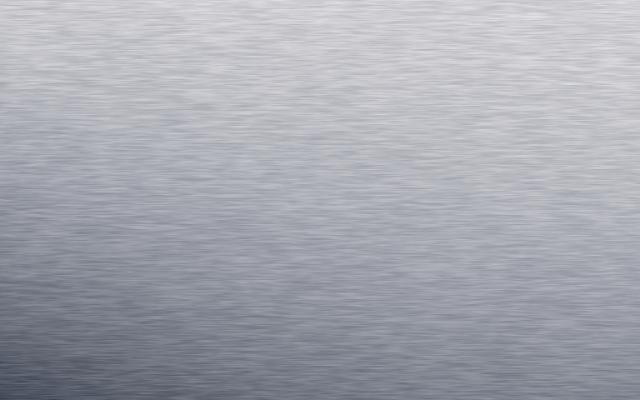
Write a Shadertoy shader that draws this texture.

```glsl
#define DARK_STEEL vec3(0.36, 0.38, 0.43)
#define LIGHT_STEEL vec3(0.79, 0.79, 0.81)
#define BLUE_CAST vec3(0.0, 0.02, 0.04)
#define FINE_ROWS 320.0
#define STREAKS_ACROSS 21.0
#define GRAIN_CONTRAST 0.083
#define CORNER_SHADE 0.20

// Sine-free hash of a lattice cell, 0 to 1
float hash(vec2 cell) {
    vec3 p = fract(cell.xyx * vec3(0.1031, 0.1030, 0.0973));
    p += dot(p, p.yzx + 33.33);
    return fract((p.x + p.y) * p.z);
}

// Smooth noise along one row, shifted at random so that ends never line up
float rowNoise(float x, float row) {
    x += 31.0 * hash(vec2(row, 7.0));
    float cell = floor(x);
    return mix(hash(vec2(cell, row)), hash(vec2(cell + 1.0, row)),
               smoothstep(0.0, 1.0, x - cell));
}

// Horizontal streaks with crisp, softened sides, centred on zero
float streaks(vec2 p) {
    float y = p.y - 0.5;
    float row = floor(y);
    return mix(rowNoise(p.x, row), rowNoise(p.x, row + 1.0),
               smoothstep(0.25, 0.75, y - row)) - 0.5;
}

// Scratches of several lengths and thicknesses
float brushedGrain(vec2 p) {
    float grain = streaks(p * vec2(STREAKS_ACROSS, FINE_ROWS));
    grain += 0.4 * streaks(p * vec2(2.8 * STREAKS_ACROSS, FINE_ROWS) + 400.0);
    grain += 0.6 * streaks(p * vec2(1.3 * STREAKS_ACROSS, 0.73 * FINE_ROWS) + 900.0);
    grain += 0.35 * streaks(p * vec2(0.6 * STREAKS_ACROSS, 0.41 * FINE_ROWS) + 1500.0);
    grain += 0.15 * streaks(p * vec2(0.5 * STREAKS_ACROSS, 0.12 * FINE_ROWS) + 2100.0);
    return grain;
}

// Light falling from above, with a shaded lower left corner
float sheen(vec2 uv) {
    float vertical = 0.505 + 0.50 * uv.y - 0.19 * uv.y * uv.y;
    float leftward = pow(1.0 - uv.x, 1.9);
    return vertical - leftward * (CORNER_SHADE * (1.0 - uv.y) + 0.02);
}

void mainImage(out vec4 fragColor, in vec2 fragCoord) {
    vec2 uv = fragCoord / iResolution.xy;
    vec2 p = fragCoord / iResolution.y;

    float tone = sheen(uv) + GRAIN_CONTRAST * brushedGrain(p);

    // Tone runs between the two steels, bluer in the middle
    float blend = (tone - DARK_STEEL.r) / (LIGHT_STEEL.r - DARK_STEEL.r);
    vec3 steel = mix(DARK_STEEL, LIGHT_STEEL, blend);
    steel += BLUE_CAST * max(blend * (1.0 - blend), 0.0);
    fragColor = vec4(clamp(steel, 0.0, 1.0), 1.0);
}
```
